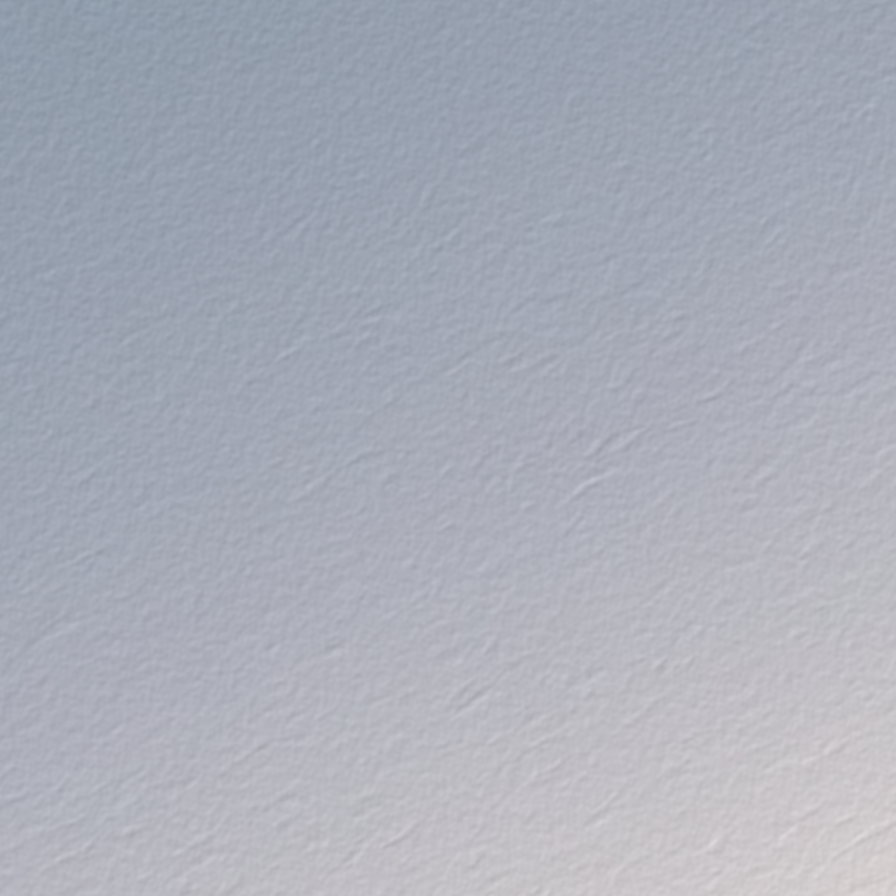
Give the GLSL for this texture, as a Shadertoy shader.

```glsl
// Softly lit plaster: a cool diagonal gradient over fine grain and slanted creases.

#define SHADE_COLOR vec3(0.563, 0.612, 0.670)
#define MID_COLOR   vec3(0.616, 0.636, 0.702)
#define LIGHT_COLOR vec3(0.835, 0.810, 0.810)
#define LIGHT_SLOPE 0.48
#define GRAIN_SCALE 78.0
#define CREASE_SCALE vec2(25.0, 66.0)
#define CREASE_ANGLE 0.58
#define CREASE_DEPTH 1.0
#define RELIEF 0.052
#define RELIEF_STEP 0.002
#define MOTTLE 0.008

// Random gradient for a lattice cell, each component in -1..1
vec2 hash2(vec2 cell) {
    vec2 k = vec2(dot(cell, vec2(127.1, 311.7)), dot(cell, vec2(269.5, 183.3)));
    return 2.0 * fract(sin(k) * 43758.5453) - 1.0;
}

// Gradient noise, centred on zero
float noise(vec2 p) {
    vec2 cell = floor(p);
    vec2 f = p - cell;
    vec2 w = f * f * f * (f * (f * 6.0 - 15.0) + 10.0);
    vec2 e = vec2(0.0, 1.0);
    float low  = mix(dot(hash2(cell), f),
                     dot(hash2(cell + e.yx), f - e.yx), w.x);
    float high = mix(dot(hash2(cell + e.xy), f - e.xy),
                     dot(hash2(cell + e.yy), f - e.yy), w.x);
    return mix(low, high, w.y);
}

vec2 rotate(vec2 p, float angle) {
    float c = cos(angle), s = sin(angle);
    return vec2(c * p.x + s * p.y, c * p.y - s * p.x);
}

// Surface height: two layers of grain plus sparse elongated ridges
float height(vec2 p, float creaseAmount) {
    vec2 g = rotate(p, 0.4);
    float grain = noise(g * GRAIN_SCALE)
                + 0.6 * noise(rotate(p, 1.1) * GRAIN_SCALE * 1.9 + 31.0);

    vec2 bend = 0.016 * vec2(noise(p * 11.0 + 5.0), noise(p * 11.0 + 47.0));
    vec2 q = rotate(p + bend, CREASE_ANGLE) * CREASE_SCALE;
    float ridge = smoothstep(0.1, 0.55, noise(q + 13.0))
                - smoothstep(0.15, 0.55, -noise(q * 0.8 + 71.0));
    return grain + creaseAmount * CREASE_DEPTH * ridge;
}

void mainImage(out vec4 fragColor, in vec2 fragCoord) {
    vec2 uv = fragCoord / iResolution.xy;

    // Broad light growing toward the lower right
    float wobble = 0.05 * noise(uv * 3.0 + 20.0);
    float t = (1.0 - uv.y + LIGHT_SLOPE * uv.x + wobble) / (1.0 + LIGHT_SLOPE);
    t = clamp(t, 0.0, 1.0);
    vec3 color = mix(mix(SHADE_COLOR, MID_COLOR, t), mix(MID_COLOR, LIGHT_COLOR, t), t);

    // Emboss the surface, with patchy creases where the light grazes it
    float patches = 0.75 + 0.9 * noise(uv * 7.0 + 3.0);
    float creaseAmount = patches * mix(0.2, 1.0, smoothstep(0.15, 0.5, t));
    vec2 toLight = RELIEF_STEP * normalize(vec2(-0.6, 0.8));
    float slope = height(uv - toLight, creaseAmount) - height(uv + toLight, creaseAmount);
    color += RELIEF * slope;

    // Faint slanted swells of brightness and cool or warm blotches
    float swell = noise(rotate(uv, CREASE_ANGLE) * vec2(14.0, 32.0) + 8.0);
    float tint = noise(uv * 14.0 + 60.0) + 0.6 * noise(uv * 37.0 + 90.0);
    color += MOTTLE * (swell + tint * vec3(-0.7, 0.4, 0.2));

    fragColor = vec4(clamp(color, 0.0, 1.0), 1.0);
}
```
